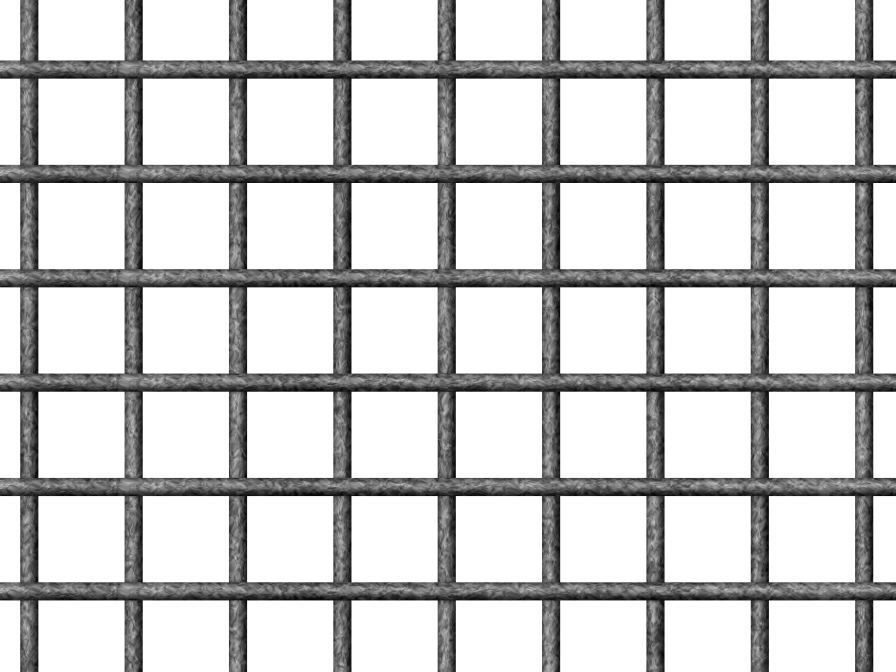
Write a WebGL 1 fragment shader that draws this pattern.

```glsl
precision highp float;

uniform vec2 u_resolution;

// Lengths are fractions of the canvas height
const float PITCH = 0.1553;
const vec2 FIRST_WIRE = vec2(0.0436, 0.1200);
const float WIRE_RADIUS = 0.0135;
const vec2 GRAIN_FREQUENCY = vec2(150.0, 260.0);
const float GRAIN_STRENGTH = 0.34;
const float WEAR_STRENGTH = 0.09;
const float HIGHLIGHT = -0.25;
const float LIT_EDGE = 0.27;
const float PEAK_SHADE = 0.53;
const float DARK_EDGE = 0.10;
const vec3 BACKGROUND = vec3(1.0);

float hash(vec2 p) {
    vec3 q = fract(vec3(p.xyx) * 0.1031);
    q += dot(q, q.yzx + 33.33);
    return fract((q.x + q.y) * q.z);
}

float valueNoise(vec2 p) {
    vec2 cell = floor(p);
    vec2 f = fract(p);
    f = f * f * (3.0 - 2.0 * f);
    float low = mix(hash(cell), hash(cell + vec2(1.0, 0.0)), f.x);
    float high = mix(hash(cell + vec2(0.0, 1.0)), hash(cell + vec2(1.0, 1.0)), f.x);
    return mix(low, high, f.y);
}

// Mottled metal: bent coarse flecks plus fine grit, centred on zero
float metalGrain(vec2 p) {
    vec2 q = p * GRAIN_FREQUENCY;
    q += 1.5 * (valueNoise(q * 0.45 + 17.0) - 0.5);
    return 0.6 * valueNoise(q) + 0.4 * valueNoise(q * 2.1 + 41.0) - 0.5;
}

// Signed offset from the nearest wire centre
float wireOffset(float x, float first) {
    return mod(x - first + 0.5 * PITCH, PITCH) - 0.5 * PITCH;
}

float wireCoverage(float offset, float pixel) {
    return clamp((WIRE_RADIUS - abs(offset)) / pixel + 0.5, 0.0, 1.0);
}

// Rounded shading; a positive offset faces away from the light
float wireShade(float offset, float along, float seed) {
    float across = clamp(offset / WIRE_RADIUS, -1.0, 1.0);
    float rise = smoothstep(-1.15, HIGHLIGHT, across);
    float fall = smoothstep(HIGHLIGHT, 1.05, across);
    float shade = mix(mix(LIT_EDGE, PEAK_SHADE, rise), DARK_EDGE, fall);
    float grain = metalGrain(vec2(along, offset + seed));
    float wear = valueNoise(vec2(along * 9.0, seed * 5.0)) - 0.5;
    return max(shade * (1.0 + 2.0 * GRAIN_STRENGTH * grain) + 0.16 * grain
        + WEAR_STRENGTH * wear, 0.03);
}

void main() {
    vec2 uv = gl_FragCoord.xy / u_resolution.y;
    float pixel = 1.0 / u_resolution.y;
    float column = floor((uv.x - FIRST_WIRE.x) / PITCH + 0.5);

    float uprightOffset = wireOffset(uv.x, FIRST_WIRE.x);
    float crossOffset = wireOffset(uv.y, FIRST_WIRE.y);

    // Uprights differ; the rows share one surface
    float upright = wireShade(uprightOffset, uv.y, 1.0 + 0.73 * column);
    float crossbar = wireShade(-crossOffset, uv.x, 9.4);

    // Contact shadow where an upright passes behind a crossbar
    float gap = abs(crossOffset) - WIRE_RADIUS;
    upright *= mix(0.8, 1.0, smoothstep(0.0, 0.006, gap));

    vec3 color = mix(BACKGROUND, vec3(upright), wireCoverage(uprightOffset, pixel));
    color = mix(color, vec3(crossbar), wireCoverage(crossOffset, pixel));
    gl_FragColor = vec4(color, 1.0);
}
```
